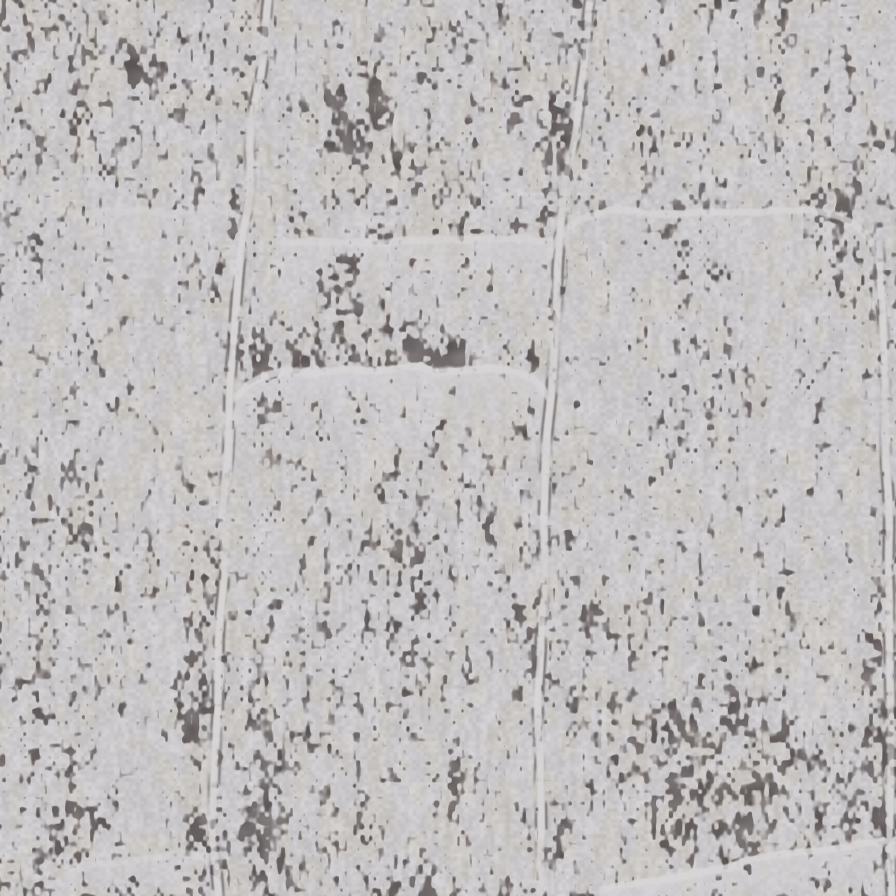
Write a Shadertoy shader that draws this texture.

```glsl
// Worn, whitewashed plaster: three leaning vertical seams and a few trowel ledges
// divide the wall into slabs. Layered noise is thresholded into dark speckles,
// which gather above the ledges and thin out in the smears below them.

float hash(vec2 p) {
    vec3 q = fract(p.xyx * 0.1031);
    q += dot(q, q.yzx + 33.33);
    return fract((q.x + q.y) * q.z);
}

float noise(vec2 p) {
    vec2 i = floor(p), f = fract(p);
    f = f * f * (3.0 - 2.0 * f);
    return mix(mix(hash(i), hash(i + vec2(1, 0)), f.x),
               mix(hash(i + vec2(0, 1)), hash(i + vec2(1, 1)), f.x), f.y);
}

float fbm(vec2 p) {
    float sum = 0.0, gain = 0.533;
    for (int i = 0; i < 4; i++) {
        sum += gain * noise(p);
        p = mat2(1.6, 1.2, -1.2, 1.6) * p + 17.3;
        gain *= 0.5;
    }
    return sum;
}

float bump(float x, float width) {
    x /= width;
    return exp(-x * x);
}

float blob(vec2 p, vec2 center, vec2 size) {
    p = (p - center) / size;
    return exp(-dot(p, p));
}

// Trowel ledge from a to b with rounded shoulders: x = ridge, y = grime above, z = smear below
vec3 ledge(vec2 p, vec2 a, vec2 b, float rise) {
    float span = b.x - a.x;
    float t = (p.x - a.x) / span;
    float u = clamp(abs(2.0 * t - 1.0), 0.0, 1.0);
    float slope = 16.0 * rise * pow(u, 7.0) / span;
    float height = mix(a.y, b.y, t) + rise * (1.0 - pow(u, 8.0));
    float d = (p.y - height) / sqrt(1.0 + slope * slope);
    float along = smoothstep(-0.01, 0.03, t) * (1.0 - smoothstep(0.97, 1.01, t));
    float ridge = 1.0 - smoothstep(0.002, 0.006, abs(d));
    float grime = smoothstep(0.002, 0.007, d) * exp(-max(d, 0.0) / 0.018);
    float smear = smoothstep(0.0, 0.005, -d) * exp(min(d, 0.0) / 0.035);
    return along * vec3(ridge, grime, smear);
}

void mainImage(out vec4 fragColor, in vec2 fragCoord) {
    vec2 p = fragCoord / iResolution.xy;
    float patches = fbm(p * vec2(13, 7) + 4.0);
    float rough = fbm(p * vec2(24, 13) + 31.0);

    // Ledges, with a hand-drawn wobble
    vec2 q = p + vec2(0.0, 0.014 * (fbm(p * 26.0) - 0.5));
    vec3 trowel = 0.5 * ledge(q, vec2(0.09, 0.757), vec2(0.27, 0.765), 0.004);
    trowel = max(trowel, 0.8 * ledge(q, vec2(0.31, 0.726), vec2(0.615, 0.728), 0.005));
    trowel = max(trowel, vec3(0.9, 0.4, 0.3) * ledge(q, vec2(0.608, 0.705), vec2(0.985, 0.705), 0.058));
    trowel = max(trowel, ledge(q, vec2(0.255, 0.545), vec2(0.618, 0.55), 0.04));
    trowel = max(trowel, 0.5 * ledge(q, vec2(0.07, 0.03), vec2(0.235, 0.045), 0.004));
    trowel = max(trowel, ledge(q, vec2(0.67, 0.005), vec2(1.02, 0.065), 0.003));

    // Leaning seams: pale raised line, dark hairlines, grime beside it
    float line = 0.0, rim = 0.0, seamGrime = 0.0;
    for (int i = 0; i < 3; i++) {
        float k = float(i);
        float lean = i < 2 ? 0.058 * pow(p.y, 2.0 + k) : 0.03 - 0.032 * p.y * p.y;
        float d = p.x - 0.24 - 0.363 * k - lean + 0.007 * (noise(vec2(p.y * 14.0, k * 9.0)) - 0.5);
        float present = i < 2 ? 1.0 : 1.0 - smoothstep(0.70, 0.74, p.y);
        float wear = present * smoothstep(0.15, 0.5, noise(vec2(p.y * 22.0, k * 7.0 + 3.0)));
        line = max(line, (present * 0.5 + wear * 0.5) * (1.0 - smoothstep(0.002, 0.005, abs(d))));
        rim = max(rim, wear * bump(abs(d) - 0.0058, 0.0018));
        seamGrime = max(seamGrime, present * bump(d + 0.012, 0.018));
    }

    // Broad dirty and clean areas
    float dirt = 0.07 * blob(p, vec2(0.10, 0.95), vec2(0.22, 0.14))
               + 0.10 * blob(p, vec2(0.86, 0.14), vec2(0.20, 0.07))
               + 0.12 * blob(p, vec2(0.54, 0.60), vec2(0.07, 0.02))
               + 0.09 * blob(p, vec2(0.28, 0.60), vec2(0.03, 0.05))
               + 0.10 * blob(p, vec2(0.225, 0.30), vec2(0.02, 0.14))
               - 0.09 * blob(p, vec2(0.08, 0.55), vec2(0.16, 0.16))
               - 0.06 * blob(p, vec2(0.78, 0.60), vec2(0.16, 0.14))
               - 0.16 * blob(p, vec2(0.54, 0.55), vec2(0.06, 0.03))
               - 0.14 * blob(p, vec2(0.15, 0.16), vec2(0.05, 0.08));

    // Speckles, drawn out vertically by the trowel
    float speck = 0.6 * noise(p * vec2(215, 155)) + 0.4 * noise(p * vec2(115, 62) + 50.0);
    speck += 0.36 * (patches - 0.5) + 0.17 * (noise(p * vec2(95, 9)) - 0.5);
    speck += 0.24 * smoothstep(0.62, 0.80, rough) + dirt;
    speck += smoothstep(0.35, 0.65, rough) * (0.28 * trowel.y + 0.13 * seamGrime);
    speck -= 0.26 * trowel.z * smoothstep(0.3, 0.6, patches);
    float dark = smoothstep(0.61, 0.86, speck) * mix(0.65, 1.0, noise(p * 70.0));
    dark = max(dark, 0.6 * rim * smoothstep(0.3, 0.6, noise(p * vec2(90, 60) + 8.0)));

    // Pale plaster with fine grain and faint warm stains
    float grain = 0.6 * noise(p * 240.0 + 9.0) + 0.4 * noise(p * vec2(150, 40));
    vec3 color = mix(vec3(0.74, 0.73, 0.735), vec3(0.85, 0.84, 0.855), grain);
    color -= vec3(0.0, 0.006, 0.03) * smoothstep(0.45, 0.75, noise(p * vec2(60, 35) + 70.0));
    color = mix(color, vec3(0.83, 0.82, 0.84), 0.7 * trowel.z);
    color = mix(color, vec3(0.35, 0.32, 0.32), dark);
    color = mix(color, vec3(0.85, 0.84, 0.845), 0.85 * max(line, trowel.x));
    fragColor = vec4(color, 1.0);
}
```
